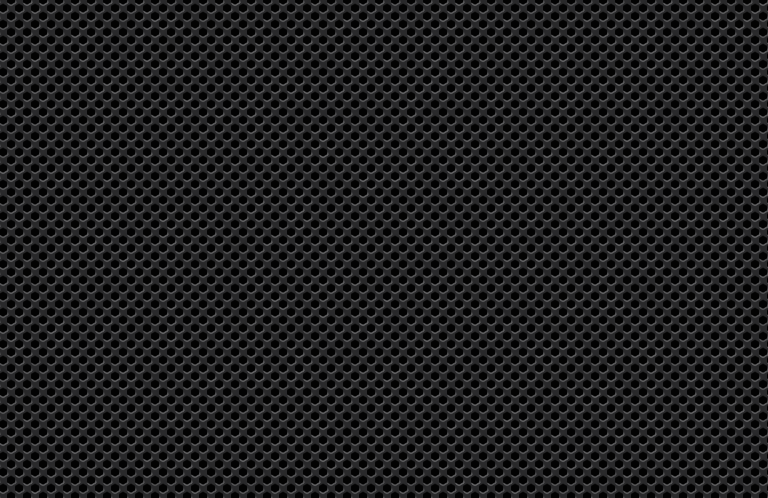
This pattern is drawn by a Shadertoy shader. Its source:

```glsl
vec2 hashGradient(vec2 cell) {
    float angle = 6.2832 * fract(sin(dot(cell, vec2(127.1, 311.7))) * 43758.5);
    return vec2(cos(angle), sin(angle));
}

float gradientNoise(vec2 p) {
    vec2 i = floor(p), f = fract(p);
    vec2 u = f * f * (3.0 - 2.0 * f);
    float a = dot(hashGradient(i), f);
    float b = dot(hashGradient(i + vec2(1, 0)), f - vec2(1, 0));
    float c = dot(hashGradient(i + vec2(0, 1)), f - vec2(0, 1));
    float d = dot(hashGradient(i + vec2(1, 1)), f - vec2(1, 1));
    return mix(mix(a, b, u.x), mix(c, d, u.x), u.y);
}

// Signed distance to a pointy-top hexagon with the given inner radius
float hexagon(vec2 p, float radius) {
    p = abs(p);
    return max(p.x, dot(p, vec2(0.5, 0.866))) - radius;
}

void mainImage(out vec4 fragColor, in vec2 fragCoord) {
    // 48 holes across; alternate rows sit half a step aside
    vec2 p = (fragCoord - vec2(0.0, iResolution.y)) / iResolution.x * 48.0;
    p.x -= 0.69;
    float pixel = 48.0 / iResolution.x;

    // Nearest hole of the two interleaved lattices
    vec2 evenHole = p - round(p);
    vec2 oddHole = p - 0.5 - round(p - 0.5);
    vec2 local = dot(evenHole, evenHole) < dot(oddHole, oddHole) ? evenHole : oddHole;
    vec2 center = p - local;
    float edge = hexagon(local, 0.25);

    // Plate with a faint grain
    vec3 plate = vec3(0.162, 0.162, 0.168) + 0.012 * gradientNoise(p * 3.0);

    // Lower rims catch the light, unevenly from hole to hole
    float facing = smoothstep(0.15, 0.75, dot(normalize(local + 1e-4), vec2(0.25, -0.97)));
    float rim = 1.0 - smoothstep(0.05, 0.06 + 0.7 * pixel, abs(edge - 0.02));
    float glint = 0.17 + 0.08 * gradientNoise(center * 0.73 + 0.37);
    plate += glint * facing * rim;

    // Dark bore with a dim upper wall
    float wall = smoothstep(-0.07, 0.0, edge) * smoothstep(0.0, 0.2, local.y);
    vec3 bore = vec3(0.008) + 0.06 * wall;

    float softness = max(0.02, 0.55 * pixel);
    vec3 color = mix(bore, plate, smoothstep(-softness, softness, edge));
    fragColor = vec4(color, 1.0);
}
```
